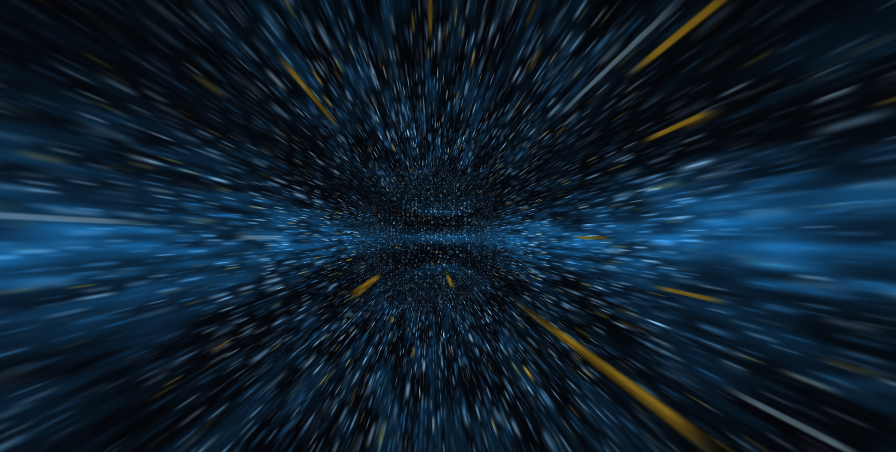
This background is drawn by a WebGL 1 fragment shader. Its source:

```glsl
precision highp float;
uniform vec2 u_resolution;

const float TAU = 6.2831853;
const vec3 NIGHT = vec3(0.014, 0.022, 0.038);
const vec3 OCEAN = vec3(0.055, 0.245, 0.39);
const vec3 STEEL = vec3(0.09, 0.27, 0.42);
const vec3 PALE = vec3(0.56, 0.68, 0.76);
const vec3 GOLD = vec3(0.60, 0.46, 0.10);

float hash(vec2 p) {
  vec3 q = fract(p.xyx * 0.1031);
  q += dot(q, q.yzx + 33.33);
  return fract((q.x + q.y) * q.z);
}

// Smooth noise around the circle, wrapping after count columns
float radialNoise(float turn, float depth, float count) {
  vec2 p = vec2(turn * count, depth);
  vec2 i = floor(p);
  vec2 f = fract(p);
  f = f * f * (3.0 - 2.0 * f);
  float x0 = mod(i.x, count);
  float x1 = mod(i.x + 1.0, count);
  float low = mix(hash(vec2(x0, i.y)), hash(vec2(x1, i.y)), f.x);
  float high = mix(hash(vec2(x0, i.y + 1.0)), hash(vec2(x1, i.y + 1.0)), f.x);
  return mix(low, high, f.y);
}

vec3 particleColor(float pick) {
  vec3 cool = mix(STEEL, PALE, smoothstep(0.25, 0.9, pick));
  return mix(cool, GOLD, step(0.93, pick));
}

// One soft dash per polar cell, shifted along its column
vec3 dashes(float turn, float depth, float count, float seed) {
  float column = floor(turn * count);
  float shifted = depth + 7.0 * hash(vec2(column, seed));
  vec2 cell = vec2(column, floor(shifted) + seed * 17.0);
  vec2 f = vec2(fract(turn * count), fract(shifted)) - 0.5;
  float power = hash(cell + 3.7);
  float halfWidth = mix(0.25, 0.48, hash(cell + 9.1));
  float body = smoothstep(halfWidth, 0.0, abs(f.x)) * smoothstep(0.5, 0.1, abs(f.y));
  float lit = step(0.5, hash(cell)) * (0.15 + 0.85 * power * power);
  return particleColor(hash(cell + 21.3)) * body * lit;
}

// Round specks on a square grid
vec3 specks(vec2 p, float scale, float seed) {
  vec2 cell = floor(p * scale) + seed;
  vec2 offset = 0.5 * vec2(hash(cell + 5.3), hash(cell + 8.9)) - 0.25;
  float body = smoothstep(0.5, 0.05, length(fract(p * scale) - 0.5 - offset));
  float lit = step(0.55, hash(cell)) * hash(cell + 2.1);
  return particleColor(hash(cell + 31.7)) * body * lit;
}

// A ray segment at one angle, from radius near to radius far
float ray(vec2 p, float angle, float near, float far, float spread) {
  vec2 axis = vec2(cos(angle), sin(angle));
  float along = dot(p, axis);
  float across = abs(axis.x * p.y - axis.y * p.x) / max(along, 0.001);
  float soft = 0.22 * (far - near);
  float span = smoothstep(near - soft, near + soft, along)
             * (1.0 - smoothstep(far - soft, far + soft, along));
  return span * (1.0 - smoothstep(spread * 0.3, spread, across));
}

// Curved haze with a crisp rim facing the centre
float cap(vec2 p, float height) {
  float rise = p.y - height - 3.0 * p.x * p.x;
  return smoothstep(-0.006, 0.006, rise) * exp(-max(rise, 0.0) / 0.022)
       * exp(-p.x * p.x / 0.005);
}

void main() {
  vec2 p = (gl_FragCoord.xy - vec2(0.48, 0.474) * u_resolution) / u_resolution.y;
  float r = max(length(p), 0.004);
  float turn = fract(atan(p.y, p.x) / TAU + 0.5);
  float depth = -10.0 / sqrt(r);
  float outer = smoothstep(0.06, 0.2, r);

  // Dark field with blue radial texture
  float fine = radialNoise(turn, depth * 0.8, 230.0);
  float broad = radialNoise(turn, depth * 0.4, 56.0);
  float fiber = mix(0.5, fine * 0.55 + broad * 0.45, outer);
  float steep = atan(abs(p.y), abs(p.x));
  float wedge = exp(-pow((steep - 0.58) / 0.2, 2.0)) * (p.y > 0.0 ? 0.75 : 0.4);
  float ambient = smoothstep(0.3, 0.85, fiber) * outer * (1.0 - wedge);
  vec3 color = NIGHT + OCEAN * ambient * 0.42;

  // Horizontal blue glow and the two central caps
  float band = exp(-pow(p.y / (0.011 + 0.17 * abs(p.x)), 2.0));
  float reach = mix(0.5, 1.0, smoothstep(0.05, 0.5, abs(p.x)));
  color += OCEAN * band * reach * (0.25 + 1.05 * fiber);
  float core = exp(-pow((p.x - 0.035) / 0.075, 2.0) - pow(p.y / 0.009, 2.0));
  float caps = cap(p - vec2(0.025, 0.0), 0.048) + cap(vec2(p.x - 0.025, -p.y), 0.058);
  color += OCEAN * (0.5 * core + 0.62 * caps);

  // Streaks outside, specks toward the vanishing point
  vec3 lights = vec3(0.0);
  vec3 dust = vec3(0.0);
  for (int i = 0; i < 4; i++) {
    float layer = float(i);
    lights += dashes(turn, depth * (0.75 + 0.2 * layer), 130.0 + 70.0 * layer, layer + 1.0);
    dust += specks(p, 110.0 + 35.0 * layer, layer * 43.0);
  }
  float fade = mix(1.0, 0.5, smoothstep(0.25, 0.9, r)) * (1.0 - 0.55 * wedge);
  color += lights * outer * fade * 0.7;
  color += dust * (1.0 - smoothstep(0.07, 0.2, r)) * 0.5;

  // Prominent gold and pale rays
  float gold = ray(p, -0.64, 0.29, 0.74, 0.034) + ray(p, -2.5, 0.145, 0.21, 0.06)
    + ray(p, 0.685, 0.6, 0.86, 0.018) + ray(p, 0.424, 0.53, 0.67, 0.014)
    + ray(p, 2.265, 0.34, 0.5, 0.018) + ray(p, -0.215, 0.52, 0.65, 0.012)
    + ray(p, 1.57, 0.45, 0.56, 0.014) + ray(p, -1.14, 0.09, 0.12, 0.06)
    + ray(p, 0.0, 0.33, 0.39, 0.014);
  float pale = ray(p, 3.09, 0.66, 1.0, 0.012) + ray(p, 3.14, 0.33, 0.42, 0.018)
    + ray(p, 0.76, 0.42, 0.74, 0.014) + ray(p, -0.47, 0.76, 1.05, 0.012);
  color = mix(color, GOLD * (0.55 + 0.6 * fine), min(gold, 1.0) * 0.8);
  color = mix(color, PALE, min(pale, 1.0) * 0.5);

  float vignette = 1.0 - 0.3 * smoothstep(0.3, 0.65, abs(p.y));
  gl_FragColor = vec4(color * vignette, 1.0);
}
```
